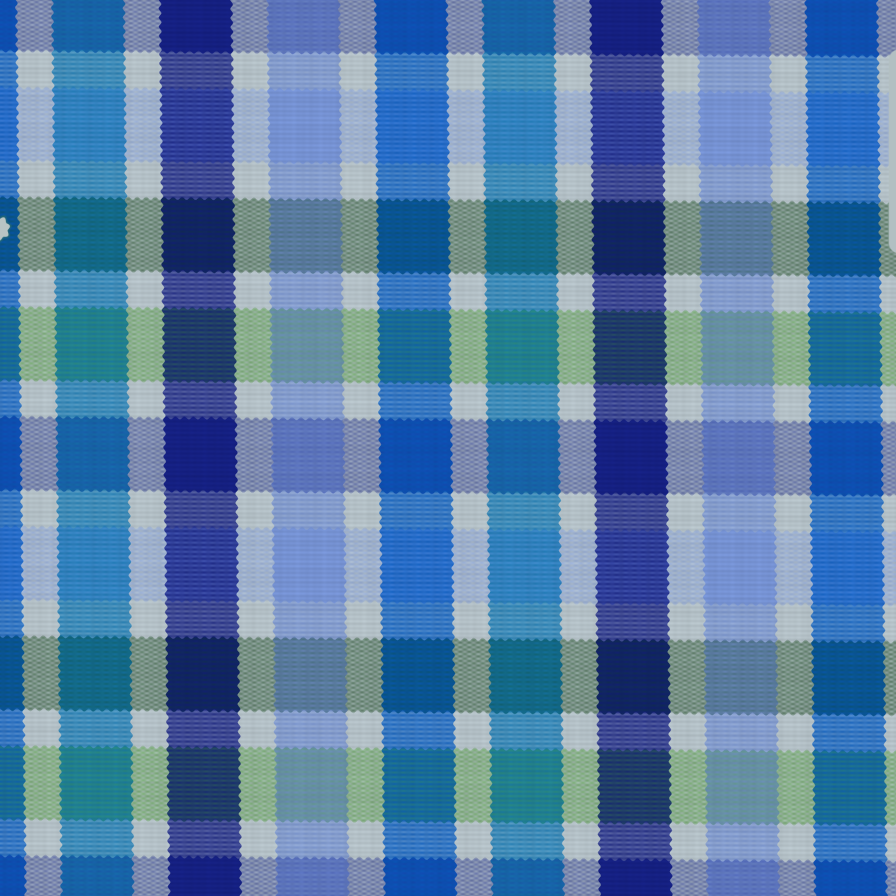
Give the GLSL for this texture, as a Shadertoy shader.

```glsl
// Woven madras plaid: four dyed warp bands crossing four dyed weft bands on white cotton.

#define PERIOD vec2(0.4805, 0.490)    // size of one repeat, across and down
#define START vec2(0.1784, -0.0247)   // first navy band, from the top left
#define SKEW vec2(0.0104, 0.0060)     // drift of warp and weft off the square
#define THREADS 8.0                   // threads per stripe unit
#define WHITE_SHARE 0.36              // weft showing through white warp
#define DYED_SHARE 0.27               // weft showing through dyed warp
#define WEAVE_DEPTH 0.13
#define YARN_WEAR 0.022
#define EDGE_TOOTH 0.035

const float TAU = 6.2831853;
const vec3 COTTON = vec3(0.70, 0.75, 0.775);

// Navy, periwinkle, blue, teal: left to right
const vec3 WARP[4] = vec3[4](
    vec3(0.07, 0.11, 0.50), vec3(0.45, 0.56, 0.81),
    vec3(0.03, 0.36, 0.75), vec3(0.08, 0.47, 0.70));

// Navy, pale blue, dark green, leaf green: top to bottom
const vec3 WEFT[4] = vec3[4](
    vec3(0.11, 0.16, 0.52), vec3(0.48, 0.59, 0.85),
    vec3(0.05, 0.24, 0.06), vec3(0.26, 0.57, 0.16));

// Index of the dyed band nearest to x; bands start every three units
int bandIndex(float x) {
    return int(mod(floor((x + 0.5) / 3.0), 4.0));
}

// Coverage of a band two units wide, followed by one unit of cotton
float bandCover(float x, float blur) {
    float inside = 1.0 - abs(mod(x + 0.5, 3.0) - 1.5);
    return clamp(inside / blur + 0.5, 0.0, 1.0);
}

// Uneven yarn tone from layered sines
float yarnTone(float x, float along) {
    return (sin(x * 7.3 + 0.4 * sin(along * 1.7))
          + sin(x * 17.1 + 1.3)
          + sin(x * 33.7 + 0.6 * along)) / 3.0;
}

float roundedBox(vec2 p, vec2 halfSize, float radius) {
    vec2 d = abs(p) - halfSize + radius;
    return length(max(d, 0.0)) + min(max(d.x, d.y), 0.0) - radius;
}

void mainImage(out vec4 fragColor, in vec2 fragCoord) {
    vec2 pos = fragCoord / iResolution.xy;
    pos.y = 1.0 - pos.y;
    float pixel = 1.0 / min(iResolution.x, iResolution.y);

    // Cloth coordinates: twelve stripe units per repeat
    vec2 cloth = 12.0 * (pos - START - SKEW * pos.yx) / PERIOD;
    float unitsPerPixel = 12.0 * pixel / PERIOD.x;
    float detail = 1.0 - smoothstep(0.35, 0.60, THREADS * unitsPerPixel);

    // Band edges step slightly over the crossing threads
    vec2 tooth = EDGE_TOOTH * sin(TAU * 0.5 * THREADS * cloth.yx);
    vec2 bands = cloth + tooth * detail;
    float warpCover = bandCover(bands.x, unitsPerPixel * 1.3);
    float weftCover = bandCover(bands.y, unitsPerPixel * 1.3);
    vec3 warp = mix(COTTON, WARP[bandIndex(bands.x)], warpCover);
    vec3 weft = mix(COTTON, WEFT[bandIndex(bands.y)], weftCover);

    // Speckled crossings on cotton, horizontal ribs on dyed warp
    vec2 thread = sin(TAU * THREADS * cloth);
    float speckle = sin(TAU * 0.5 * THREADS * cloth.x) * thread.y;
    float weave = mix(speckle, 0.6 * thread.y + 0.3 * speckle, warpCover);
    float share = mix(WHITE_SHARE, DYED_SHARE, warpCover)
                + WEAVE_DEPTH * weave * detail;
    vec3 color = mix(warp, weft, share);

    // Thread relief and yarn wear
    color *= 1.0 + 0.025 * thread.y * detail;
    color *= 1.0 + YARN_WEAR * (yarnTone(cloth.x, cloth.y)
                              + yarnTone(cloth.y + 5.0, cloth.x));

    // Pale tag at the right edge
    float tag = roundedBox(pos - vec2(1.02, 0.169), vec2(0.028, 0.114), 0.012);
    color = mix(color, vec3(0.70, 0.75, 0.76), smoothstep(pixel, -pixel, tag));

    // Frayed nick at the left edge
    vec2 nickPos = pos - vec2(0.0, 0.255);
    float nick = length(nickPos * vec2(1.2, 1.0)) - 0.012
               + 0.0015 * sin(7.0 * atan(nickPos.y, nickPos.x + 0.001));
    color = mix(color, vec3(0.20, 0.46, 0.42), 0.6 * smoothstep(0.004, 0.0, nick));
    color = mix(color, vec3(0.72, 0.77, 0.77), smoothstep(pixel, -pixel, nick));

    fragColor = vec4(clamp(color, 0.0, 1.0), 1.0);
}
```
